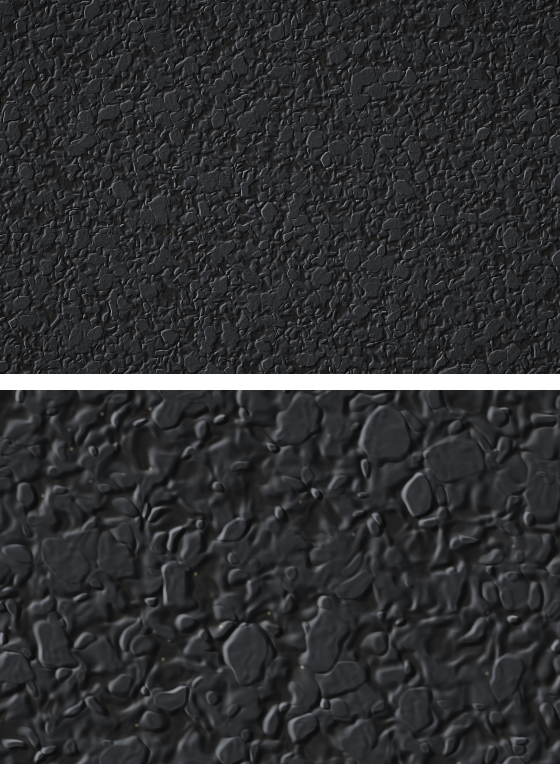
Top, the full canvas; bottom, a detail of the centre.
Reproduce this texture procedurally as a WebGL 1 fragment shader.

```glsl
precision highp float;
// Dark, rough-cast coating: pebbly lumps of paint, large and small, in low side light.
// Scattered flat-topped blobs rise out of a noisy ground; this height field is shaded
// by its slope towards the light, tinted faintly blue and sprinkled with warm glints.

uniform vec2 u_resolution;

float hash(vec2 p) {
  return fract(sin(dot(p, vec2(127.1, 311.7))) * 43758.5453);
}

float noise(vec2 p) {
  vec2 cell = floor(p);
  vec2 f = fract(p);
  f = f * f * (3.0 - 2.0 * f);
  float low = mix(hash(cell), hash(cell + vec2(1.0, 0.0)), f.x);
  float high = mix(hash(cell + vec2(0.0, 1.0)), hash(cell + vec2(1.0, 1.0)), f.x);
  return mix(low, high, f.y);
}

vec2 turn(vec2 p, float angle) {
  float c = cos(angle), s = sin(angle);
  return vec2(c * p.x - s * p.y, s * p.x + c * p.y);
}

// Highest of the oval, flat-topped lumps around p; "share" of the cells hold one
float blobs(vec2 p, float share, float flatTop) {
  vec2 cell = floor(p);
  float top = 0.0;
  for (int y = -1; y <= 1; y++) {
    for (int x = -1; x <= 1; x++) {
      vec2 id = cell + vec2(float(x), float(y));
      vec2 center = id + vec2(hash(id + 1.7), hash(id + 5.3));
      vec2 d = turn(p - center, 6.28 * hash(id + 9.1)) * vec2(0.85, 1.25);
      float radius = mix(0.32, 0.68, hash(id + 13.9));
      float rise = 1.0 - smoothstep(flatTop, 1.0, length(d) / radius);
      rise *= step(hash(id + 21.3), share) * mix(0.75, 1.0, hash(id + 33.1));
      top = max(top, rise);
    }
  }
  return top;
}

float height(vec2 p) {
  // Bend the domain to make the outlines irregular
  vec2 bend = vec2(noise(p * 45.0 + 7.3), noise(p * 45.0 + 51.7)) - 0.5;
  vec2 ripple = vec2(noise(p * 95.0 + 3.9), noise(p * 95.0 + 71.1)) - 0.5;
  p += 0.013 * bend + 0.005 * ripple;

  float ground = 0.6 * noise(turn(p, 0.6) * 68.0) + 0.4 * noise(turn(p, 1.9) * 120.0);
  ground = 0.75 * smoothstep(0.24, 0.72, ground);
  float pebbles = 0.9 * blobs(turn(p, 1.3) * 46.0, 0.6, 0.35);
  float slabs = blobs(turn(p, 2.5) * 22.0 + 19.0, 0.3, 0.66);

  float grit = noise(turn(p, 1.1) * 185.0);
  return max(ground, max(pebbles, slabs)) + 0.14 * grit;
}

// Rare bright specks, one candidate per small cell
float glint(vec2 p) {
  vec2 q = p * 170.0;
  vec2 cell = floor(q);
  vec2 center = 0.3 + 0.4 * vec2(hash(cell + 3.1), hash(cell + 8.7));
  float spot = 1.0 - smoothstep(0.08, 0.45, length(fract(q) - center));
  return spot * step(0.988, hash(cell + 0.5));
}

void main() {
  vec2 p = gl_FragCoord.xy / u_resolution.y;
  vec2 uv = gl_FragCoord.xy / u_resolution;

  // Slope seen from a low light at the upper left
  vec2 reach = 0.0015 * vec2(-0.85, 0.53);
  float near = height(p + reach);
  float far = height(p - reach);
  float level = 0.5 * (near + far);
  float relief = 5.8 * (far - near) + 0.75 * (level - 0.68);
  relief /= sqrt(1.0 + 0.14 * relief * relief);

  // Exponential tone keeps the shadows deep and the lit edges crisp
  float tone = 0.16 * exp(0.54 * relief);
  vec2 offset = uv - vec2(0.45, 0.48);
  tone *= 1.05 - 0.35 * dot(offset, offset);

  // Cool paint, slightly warmer in the pits
  vec3 warmPit = vec3(1.0, 0.99, 0.98);
  vec3 coolPaint = vec3(0.96, 0.995, 1.05);
  vec3 color = tone * mix(warmPit, coolPaint, smoothstep(0.1, 0.6, level));
  color += vec3(0.24, 0.2, 0.14) * glint(p) * (1.0 - smoothstep(0.4, 0.9, level));

  gl_FragColor = vec4(color, 1.0);
}
```
